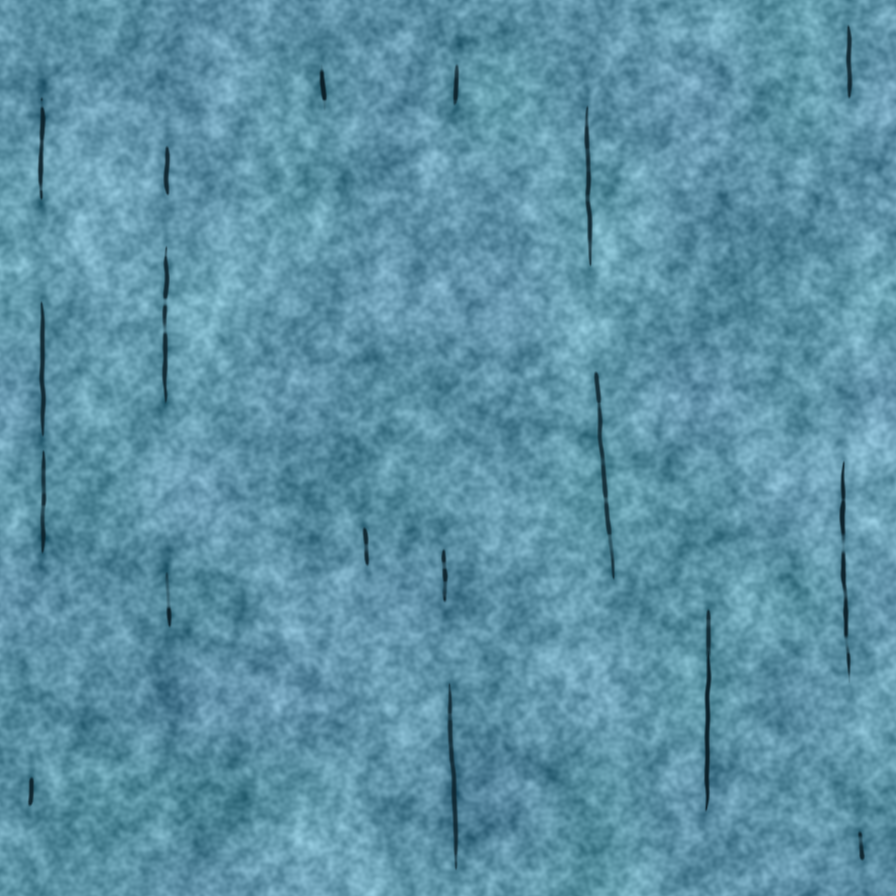
This texture is drawn by a WebGL 1 fragment shader. Its source:

```glsl
precision highp float;
// Mottled blue felt-like surface with sparse, broken, near-vertical dark cracks.

uniform vec2 u_resolution;

const vec3 BASE_COLOR = vec3(0.371, 0.582, 0.661);
const vec3 CRACK_COLOR = vec3(0.045, 0.125, 0.160);
const vec3 TINT_SHIFT = vec3(-0.012, 0.007, -0.010);
const float MOTTLE_CONTRAST = 0.46;
const float LANES = 7.0;            // crack columns across the canvas
const float SLOTS = 4.0;            // possible dashes per column
const float MIN_HALF_LENGTH = 0.018;
const float MAX_HALF_LENGTH = 0.130;
const float CRACK_HALF_WIDTH = 0.0024;
const float CRACK_SOFTNESS = 0.0017;
const float TRACE_WIDTH = 0.0050;   // faint smudge that links the dashes
const float TRACE_DEPTH = 0.070;
const float SHADE_WIDTH = 0.016;    // soft dent around a crack
const float SHADE_DEPTH = 0.030;
const float RIDGE_OFFSET = 0.030;   // pale fold beside a crack
const float RIDGE_LIGHT = 0.020;

float hash(vec2 p) {
  return fract(sin(dot(p, vec2(127.1, 311.7))) * 43758.5453);
}

float valueNoise(vec2 p) {
  vec2 cell = floor(p);
  vec2 f = fract(p);
  f = f * f * (3.0 - 2.0 * f);
  float low = mix(hash(cell), hash(cell + vec2(1.0, 0.0)), f.x);
  float high = mix(hash(cell + vec2(0.0, 1.0)), hash(cell + vec2(1.0, 1.0)), f.x);
  return mix(low, high, f.y);
}

float slope(vec2 cell, vec2 offset) {
  float angle = 6.2832 * hash(cell);
  return dot(vec2(cos(angle), sin(angle)), offset);
}

// Gradient noise centred on zero.
float gradientNoise(vec2 p) {
  vec2 c = floor(p);
  vec2 f = fract(p);
  vec2 s = f * f * f * (f * (f * 6.0 - 15.0) + 10.0);
  vec2 r = vec2(1.0, 0.0);
  float low = mix(slope(c, f), slope(c + r, f - r), s.x);
  float high = mix(slope(c + r.yx, f - r.yx), slope(c + 1.0, f - 1.0), s.x);
  return mix(low, high, s.y);
}

// Rotated octaves from broad clouds down to fine, soft grain.
float mottle(vec2 p) {
  mat2 turn = mat2(0.8, 0.6, -0.6, 0.8);
  float sum = 0.19 * gradientNoise(p * 3.5 + 7.0);
  p = turn * p + 3.7;
  sum += 0.20 * gradientNoise(p * 9.0);
  p = turn * p + 5.1;
  sum += 0.25 * gradientNoise(p * 20.0);
  p = turn * p + 1.9;
  sum += 0.28 * gradientNoise(p * 41.0);
  p = turn * p + 8.3;
  sum += 0.26 * gradientNoise(p * 79.0);
  p = turn * p + 2.6;
  return sum + 0.20 * gradientNoise(p * 140.0);
}

// Horizontal position of a gently bowed, leaning crack column.
float lanePath(float lane, float y) {
  float start = (lane + 0.2 + 0.6 * hash(vec2(lane, 2.0))) / LANES;
  float lean = 0.12 * (hash(vec2(lane, 5.0)) - 0.5) * (y - 0.5);
  float bow = 0.012 * sin(y * 4.5 + 6.283 * hash(vec2(lane, 9.0)));
  float jitter = 0.0025 * (valueNoise(vec2(lane * 17.0, y * 45.0)) - 0.5);
  return start + lean + bow + jitter;
}

void main() {
  float side = min(u_resolution.x, u_resolution.y);
  vec2 uv = gl_FragCoord.xy / side;
  float edge = max(CRACK_SOFTNESS, 0.7 / side);
  float crack = 0.0;
  float trace = 0.0;
  float shade = 0.0;
  float ridge = 0.0;

  for (float lane = 0.0; lane < LANES; lane++) {
    float dx = uv.x - lanePath(lane, uv.y);
    float wear = valueNoise(vec2(lane * 31.0 + 4.0, uv.y * 95.0));

    for (float slot = 0.0; slot < SLOTS; slot++) {
      vec2 id = vec2(lane + 11.0, slot + 23.0);
      float present = step(hash(id), 0.66);
      float pick = hash(id + 40.0);
      float halfLength = mix(MIN_HALF_LENGTH, MAX_HALF_LENGTH, pick * pick);
      float center = (slot + 0.15 + 0.7 * hash(id + 70.0)) / SLOTS;
      float along = abs(uv.y - center);

      // Dash body: a thin tapered line whose ink wears away in places.
      float taper = sqrt(max(0.0, 1.0 - along / halfLength));
      float raggedness = smoothstep(0.2, 0.9, hash(id + 90.0));
      float width = CRACK_HALF_WIDTH * min(1.0, 1.6 * taper);
      width *= mix(1.0, 0.6 + 0.6 * wear, raggedness);
      float body = 1.0 - smoothstep(width - edge, width + edge, abs(dx));
      body *= smoothstep(0.0, 0.005, halfLength - along);
      body *= mix(1.0, smoothstep(0.05, 0.45, wear), 0.85 * raggedness);
      crack = max(crack, present * body * mix(0.8, 1.0, hash(id + 130.0)));

      // Faint trace, surrounding dent and the pale fold to its left.
      float reach = 1.0 - smoothstep(halfLength, halfLength + 0.05, along);
      float smudge = dx / TRACE_WIDTH;
      float dent = dx / SHADE_WIDTH;
      float fold = (dx + RIDGE_OFFSET) / SHADE_WIDTH;
      trace = max(trace, present * reach * exp(-smudge * smudge) * (0.4 + wear));
      shade = max(shade, present * reach * exp(-dent * dent));
      ridge = max(ridge, present * reach * exp(-fold * fold));
    }
  }

  vec3 color = BASE_COLOR + MOTTLE_CONTRAST * mottle(uv);
  color += TINT_SHIFT * (2.0 * valueNoise(uv * 9.0 + 20.0) - 1.0);
  color += RIDGE_LIGHT * ridge - SHADE_DEPTH * shade - TRACE_DEPTH * trace;
  gl_FragColor = vec4(mix(color, CRACK_COLOR, crack), 1.0);
}
```
